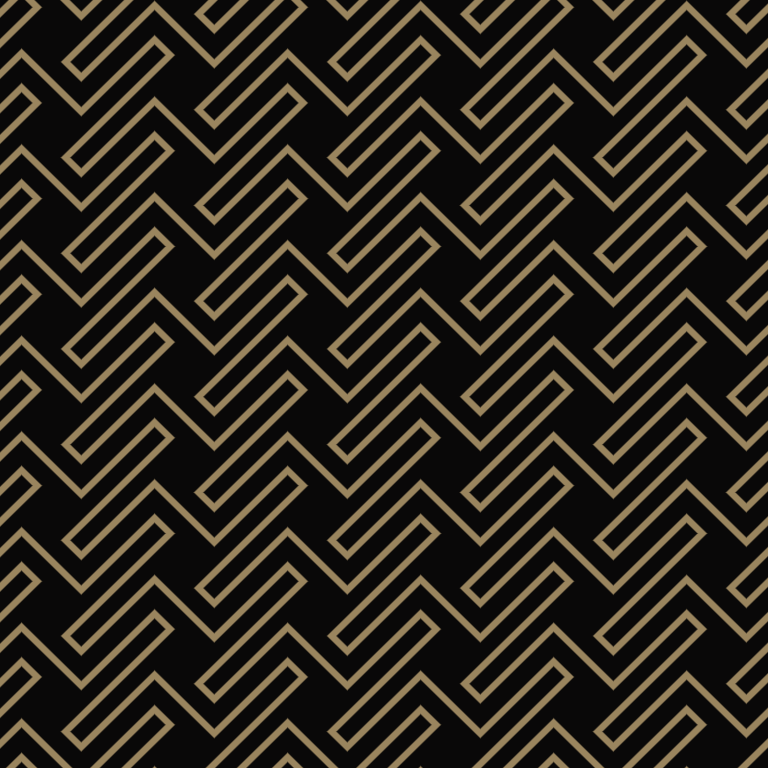
Write a three.js fragment shader that draws this pattern.

```glsl
varying vec2 vUv;

const vec3 GROUND = vec3(0.035, 0.032, 0.03);
const vec3 GOLD = vec3(0.605, 0.52, 0.37);

const float COLUMN = 0.1732;          // spacing of neighbouring peaks across
const float ROW = 0.12457;            // spacing of the chains up the canvas
const vec2 PEAK = vec2(0.5477, 0.6193);
const float SLOPE = 0.98;             // steepness of every diagonal
const float LINE_WIDTH = 0.0087;
const float EDGE = 0.0013;            // half width of the soft edge

// Horizontal extents of the diagonals; each chain drops half a row per column
const float RISE = 0.0955;
const float FALL = COLUMN - RISE;
const float BAR_END = 0.25 * (0.5 * ROW / SLOPE + RISE - FALL);
const float RETURN_RUN = RISE + 2.0 * BAR_END;

const float ROOT2 = 1.41421356;

// Rotates the diagonals onto the axes: x runs along rising, y along falling lines
vec2 toDiagonal(vec2 p) {
  p.y /= SLOPE;
  return vec2(p.x + p.y, p.x - p.y) / ROOT2;
}

// Square-ended distance to one leg; moves the pen to the end of the leg
float legDistance(vec2 q, inout vec2 pen, vec2 travel) {
  travel *= ROOT2;
  vec2 d = abs(q - pen - 0.5 * travel) - 0.5 * abs(travel);
  pen += travel;
  return max(d.x, d.y);
}

// One link of the chain: peak, valley, folded bar, next peak
float linkDistance(vec2 q) {
  vec2 pen = vec2(0.0);
  float d = legDistance(q, pen, vec2(0.0, FALL));
  d = min(d, legDistance(q, pen, vec2(RISE, 0.0)));
  d = min(d, legDistance(q, pen, vec2(0.0, BAR_END)));
  d = min(d, legDistance(q, pen, vec2(-RETURN_RUN, 0.0)));
  d = min(d, legDistance(q, pen, vec2(0.0, BAR_END)));
  return min(d, legDistance(q, pen, vec2(RISE, 0.0)));
}

// Nearest line among the links that overlap this cell
float patternDistance(vec2 p) {
  float column = floor(p.x / COLUMN);
  float d = 1.0;
  for (int i = 0; i < 2; i++) {
    float c = column - float(i);
    vec2 local = p + c * vec2(-COLUMN, 0.5 * ROW);
    local.y = mod(local.y, ROW);
    for (int j = 0; j < 3; j++) {
      d = min(d, linkDistance(toDiagonal(local - vec2(0.0, float(j) * ROW))));
    }
  }
  return d;
}

void main() {
  float d = patternDistance(vUv - PEAK) - 0.5 * LINE_WIDTH;
  float line = 1.0 - smoothstep(-EDGE, EDGE, d);
  gl_FragColor = vec4(mix(GROUND, GOLD, line), 1.0);
}
```
